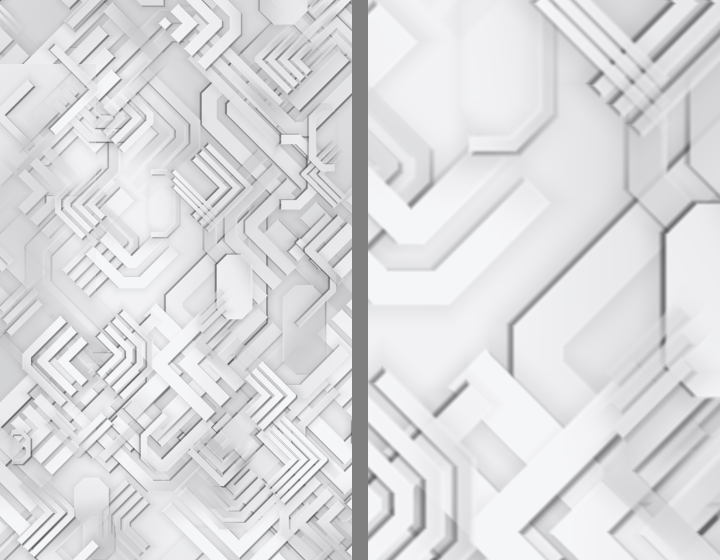
Left, the full canvas; right, a detail of the centre.
Write a WebGL 1 fragment shader that draws this background.

```glsl
precision highp float;
uniform vec2 u_resolution;

#define LAYERS 7
#define COARSE_CELL 0.52
#define FINE_CELL 0.18
#define EDGE 0.0024
#define CONTACT_SHIFT 0.0054
#define CONTACT_BLUR 0.0031
#define CONTACT_DARK 0.49
#define SOFT_REACH 0.035
#define SOFT_DARK 0.055
#define TONE_LOW 0.853
#define TONE_HIGH 0.982

const float DIAG = 0.70711;

vec4 hash4(vec2 p) {
  vec4 q = fract(p.xyxy * vec4(0.1031, 0.1030, 0.0973, 0.1099));
  q += dot(q, q.wzxy + 33.33);
  return fract((q.xxyz + q.yzzw) * q.zywx);
}

float smoothNoise(vec2 p) {
  vec2 i = floor(p), f = fract(p);
  f = f * f * (3.0 - 2.0 * f);
  float low = mix(hash4(i).x, hash4(i + vec2(1.0, 0.0)).x, f.x);
  float high = mix(hash4(i + vec2(0.0, 1.0)).x, hash4(i + 1.0).x, f.x);
  return mix(low, high, f.y);
}

float box(vec2 p, vec2 halfSize) {
  vec2 d = abs(p) - halfSize;
  return max(d.x, d.y);
}

float octagon(vec2 p, float radius) {
  p = abs(p);
  return max(max(p.x, p.y), (p.x + p.y) * DIAG) - radius;
}

// Parallel diagonal strips with staggered ends
float strips(vec2 q, float halfWidth, float pitch, float count, float len) {
  float k = clamp(floor(q.y / pitch + 0.5), -count, count);
  return box(vec2(q.x + k * 0.09, q.y - k * pitch), vec2(len, halfWidth));
}

// Nested right-angle bands, optionally with a cut corner
float chevrons(vec2 q, float halfWidth, float pitch, float count, float cut) {
  q -= 0.27;
  float e = max(max(q.x, q.y), (q.x + q.y) * DIAG + cut);
  float k = clamp(floor(e / pitch + 0.5), -count, 0.0);
  return max(abs(e - k * pitch) - halfWidth, -min(q.x, q.y) - 0.72);
}

// One raised panel, in cell units
float panel(vec2 p, vec4 kind, vec4 size) {
  vec2 q = vec2(p.x + p.y, p.y - p.x) * DIAG;
  float flip = sign(kind.y - 0.5);
  q *= vec2(flip, flip * sign(kind.z - 0.7));
  if (kind.w < 0.5) q = q.yx;
  float halfWidth = mix(0.03, 0.075, size.x);
  float pitch = halfWidth * mix(2.6, 3.6, size.y);
  float count = floor(size.z * 4.0);
  if (kind.x < 0.27)
    return strips(q, halfWidth, pitch, min(count, 1.0), mix(0.2, 0.55, size.w));
  if (kind.x < 0.82)
    return chevrons(q, halfWidth, pitch, count, max(size.w - 0.4, 0.0) * 0.3);
  p.y -= clamp(p.y, -0.25 * size.w, 0.25 * size.w);
  float body = octagon(p, mix(0.14, 0.3, size.y));
  if (kind.x < 0.93) return body;
  return max(abs(body) - halfWidth, p.x * flip - 0.08);
}

// Paints a panel with its shadows over the tone below
float paintPanel(float tone, vec2 p, float cell, vec4 place, vec2 id, float field) {
  vec4 kind = hash4(id + 41.7), size = hash4(id + 87.3), look = hash4(id + 133.1);
  vec2 fall = place.w < 0.55 ? vec2(0.75, -0.66) : vec2(-0.94, 0.34);
  float face = panel(p, kind, size) * cell;
  float shade = panel(p - fall * CONTACT_SHIFT / cell, kind, size) * cell;

  // Some panels sink into the ground at one end
  vec2 slope = normalize(look.xy - 0.5 + 0.001);
  float rise = smoothstep(-0.5, 0.1, dot(p, slope) + 0.4 * (look.z - 0.35));

  float soft = 1.0 - smoothstep(0.0, SOFT_REACH, shade);
  float contact = 1.0 - smoothstep(-CONTACT_BLUR, CONTACT_BLUR, shade);
  tone *= 1.0 - SOFT_DARK * soft * soft * rise;
  tone *= 1.0 - CONTACT_DARK * contact * rise * mix(0.25, 1.0, look.w);

  float light = clamp(0.55 * field + 0.65 * look.z - 0.08, 0.0, 1.0);
  float top = mix(TONE_LOW, TONE_HIGH, light) + 0.04 * dot(p, slope);
  top += 0.01 * smoothstep(-0.006, 0.0, face);
  float cover = 1.0 - smoothstep(-EDGE, EDGE, face);
  return mix(tone, top, cover * mix(0.3, 1.0, rise));
}

void main() {
  vec2 p = gl_FragCoord.xy / u_resolution.x;
  float field = smoothstep(0.15, 0.85, smoothNoise(p * 3.2 + 5.0));
  float tone = mix(TONE_LOW - 0.025, TONE_HIGH - 0.03, field);

  // Scattered panels, from broad plates to small pieces
  for (int layer = 0; layer < LAYERS; layer++) {
    float n = float(layer);
    float depth = n / float(LAYERS - 1);
    float cell = mix(COARSE_CELL, FINE_CELL, depth);
    vec2 g = p / cell + n * vec2(0.37, 0.61);
    for (int j = -1; j <= 1; j++) {
      for (int i = -1; i <= 1; i++) {
        vec2 corner = floor(g) + vec2(float(i), float(j));
        vec2 id = corner + n * vec2(19.0, 31.0) + 7.0;
        vec4 place = hash4(id);
        vec2 local = g - corner - mix(vec2(0.25), vec2(0.75), place.xy);
        if (place.z < mix(0.9, 0.42, depth))
          tone = paintPanel(tone, local, cell, place, id, field);
      }
    }
  }
  tone = clamp(tone, 0.4, 0.965);
  gl_FragColor = vec4(tone - 0.003, tone - 0.002, tone + 0.007, 1.0);
}
```
